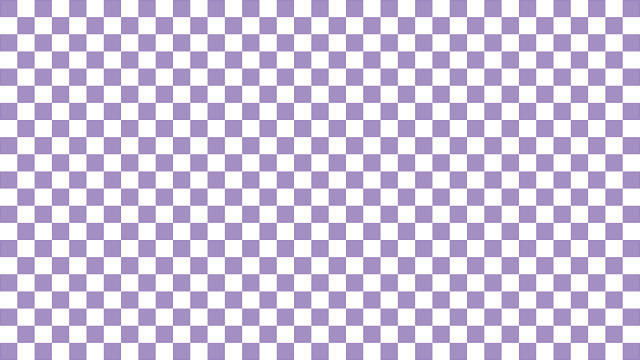
Reproduce this pattern procedurally as a WebGL 1 fragment shader.

```glsl
precision highp float;
// Lilac and white checkerboard, 37 by 21 cells, with a slightly deeper rim on each lilac cell.

uniform vec2 u_resolution;

// Distance to the nearest grid line on each axis, in cells
vec2 edgeDistance(vec2 cell) {
  return 0.5 - abs(fract(cell) - 0.5);
}

// Square wave per axis: +1 in even cells, -1 in odd ones, smoothed over one pixel
vec2 alternate(vec2 cell, vec2 pixel) {
  vec2 side = 1.0 - 2.0 * mod(floor(cell), 2.0);
  return side * min(edgeDistance(cell) / (0.5 * pixel), 1.0);
}

void main() {
  vec2 cellCount = vec2(37.0, 21.0);
  vec2 cell = gl_FragCoord.xy / u_resolution * cellCount;
  vec2 pixel = cellCount / u_resolution;

  // Checker coverage: lilac where both axes agree
  vec2 wave = alternate(cell, pixel);
  float coverage = 0.5 + 0.5 * wave.x * wave.y;

  // Deeper tint close to the cell borders
  vec2 border = edgeDistance(cell);
  float core = smoothstep(0.07, 0.10, min(border.x, border.y));
  vec3 lilac = mix(vec3(0.62, 0.53, 0.75), vec3(0.64, 0.56, 0.76), core);

  gl_FragColor = vec4(mix(vec3(1.0), lilac, coverage), 1.0);
}
```
